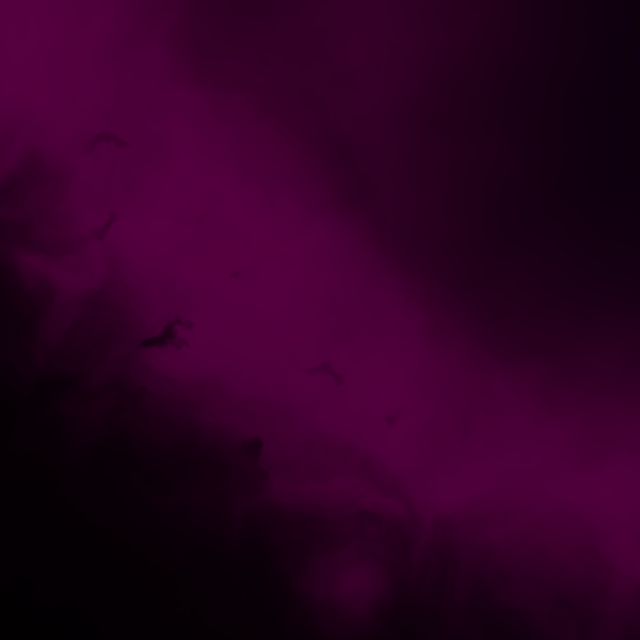
A WebGL 2 fragment shader for this background:

```glsl
#version 300 es
precision highp float;
// Dark magenta nebula: a curved glowing cloud bank with ragged lower edge and small dark creases.

uniform vec2 u_resolution;
out vec4 fragColor;

// Unit gradient direction for a lattice cell
vec2 gradientAt(vec2 cell) {
    vec3 h = fract(cell.xyx * vec3(0.1031, 0.1030, 0.0973));
    h += dot(h, h.yzx + 33.33);
    float angle = 6.28318 * fract((h.x + h.y) * h.z);
    return vec2(cos(angle), sin(angle));
}

float gradientNoise(vec2 p) {
    vec2 i = floor(p), f = p - i;
    vec2 w = f * f * f * (f * (f * 6.0 - 15.0) + 10.0);
    vec2 e = vec2(1.0, 0.0);
    float low = mix(dot(gradientAt(i), f), dot(gradientAt(i + e), f - e), w.x);
    float high = mix(dot(gradientAt(i + e.yx), f - e.yx), dot(gradientAt(i + 1.0), f - 1.0), w.x);
    return mix(low, high, w.y);
}

float fbm(vec2 p) {
    float sum = 0.0, amplitude = 1.0;
    for (int i = 0; i < 5; i++) {
        sum += amplitude * gradientNoise(p);
        p = mat2(0.8, 0.6, -0.6, 0.8) * p * 2.03 + 17.3;
        amplitude *= 0.48;
    }
    return sum;
}

// Soft round glow, 1 at its centre
float glow(vec2 p, vec2 centre, vec2 radius) {
    vec2 d = (p - centre) / radius;
    return exp(-dot(d, d));
}

void main() {
    vec2 uv = gl_FragCoord.xy / u_resolution;

    // Broad bending of the whole cloud
    vec2 bend = vec2(fbm(uv * 2.6 + 4.1), fbm(uv * 2.6 + 31.7));
    vec2 p = uv + 0.06 * bend;

    // Signed distance from the falling ridge line of the cloud bank
    float fall = 0.88 * exp(-2.3 * p.x);
    float side = (p.y - 0.12 - fall) / sqrt(1.0 + 5.29 * fall * fall);

    // Fine ragged billows on the lower side only
    float ragged = smoothstep(0.06, -0.12, side);
    side += 0.055 * ragged * fbm(uv * 9.0 + 1.5 * bend);

    // Sharp falloff below, wide falloff above
    float width = side < 0.0 ? 0.17 : mix(0.35, 0.21, uv.x);
    float light = 0.325 * exp(-side * side / (width * width));
    light *= 1.0 - 0.36 * smoothstep(0.4, 0.9, uv.x);

    // Secondary glows: upper haze, right edge and a small lower puff
    light += 0.15 * glow(p, vec2(0.58, 1.02), vec2(0.24, 0.36));
    light += 0.05 * glow(p, vec2(1.0, 0.3), vec2(0.2, 0.25));
    vec2 puffWarp = 0.03 * vec2(fbm(uv * 11.0), fbm(uv * 11.0 + 8.0));
    light += 0.16 * glow(p + puffWarp, vec2(0.53, 0.07), vec2(0.055, 0.075));

    // Soft mottling
    light *= 1.0 + 0.36 * fbm(uv * 3.4 + 0.8 * bend + 12.0);
    light += mix(0.012, 0.05, smoothstep(0.1, 0.9, uv.x + 0.3 * uv.y));

    // Small curled dark creases within the lower part of the bank
    vec2 curl = vec2(fbm(uv * 13.0 + 5.0), fbm(uv * 13.0 + 23.0));
    float crease = smoothstep(0.22, 0.5, gradientNoise(uv * vec2(12.0, 16.0) + 0.7 * curl));
    float creaseZone = smoothstep(-0.2, -0.09, side) * smoothstep(0.1, 0.0, side);
    creaseZone *= smoothstep(0.1, 0.22, uv.x) * smoothstep(0.72, 0.55, uv.x);
    light *= 1.0 - 0.55 * crease * creaseZone;

    // Compress the brightest parts, then tint; the dark right side leans to violet
    light = min(light, 0.27) + 0.08 * (1.0 - exp(-max(light - 0.27, 0.0) / 0.08));
    vec3 colour = light * vec3(1.0, 0.0, 0.74);
    colour.b += 0.014 * smoothstep(0.5, 1.0, uv.x) * smoothstep(0.2, 0.05, light);
    fragColor = vec4(colour, 1.0);
}
```
